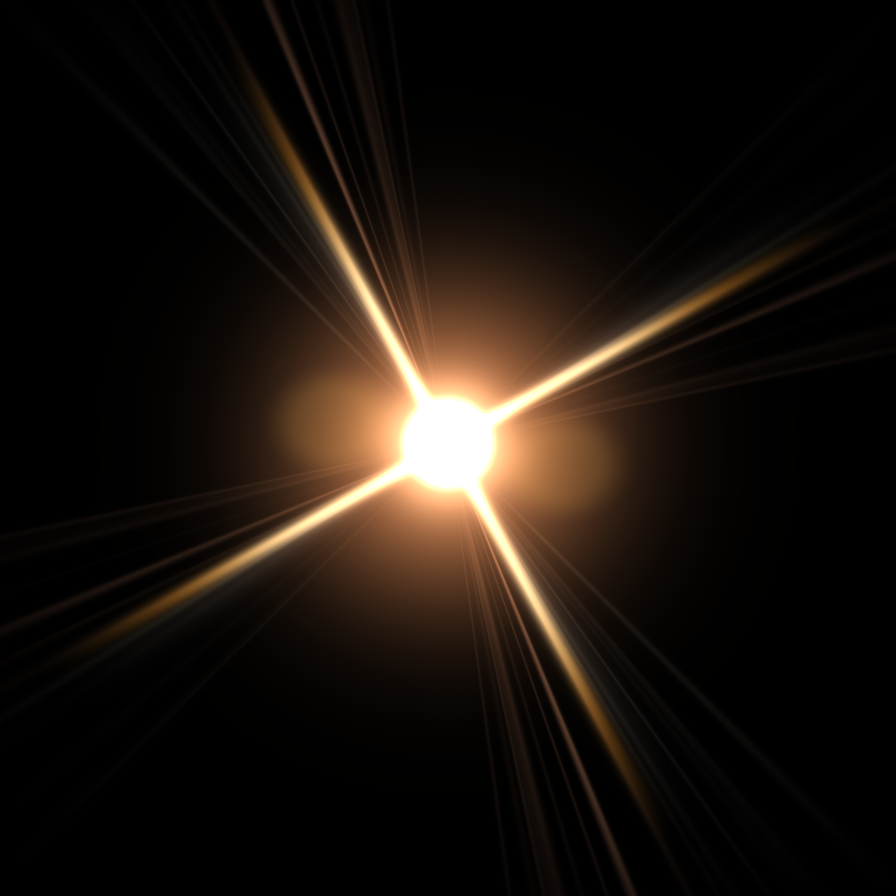
Reproduce this background procedurally as a Shadertoy shader.

```glsl
// A white-hot star flare with four golden arms, fine streaks and a warm halo on black.

const vec2  CENTER       = vec2(0.5, 0.505);
const float DEG          = 0.01745329;

const vec3  GLOW_COLOR   = vec3(0.87, 0.545, 0.34);
const float GLOW_RADIUS  = 0.164;
const vec3  HALO_COLOR   = vec3(1.15, 1.0, 0.8);
const float HALO_RADIUS  = 0.058;

const vec3  ARM_INNER    = vec3(0.85, 0.77, 0.58);
const vec3  ARM_OUTER    = vec3(0.60, 0.36, 0.08);
const float ARM_WIDTH    = 0.0068;
const float ARM_LENGTH   = 0.53;
const float ARM_ANGLE_A  = 29.4 * DEG;
const float ARM_ANGLE_B  = 118.8 * DEG;

const vec3  STREAK_WARM  = vec3(0.24, 0.16, 0.115);
const vec3  STREAK_PALE  = vec3(0.17, 0.155, 0.14);
const int   STREAK_COUNT = 18;

const vec3  GHOST_COLOR  = vec3(0.11, 0.085, 0.035);
const vec2  GHOST_SIZE   = vec2(0.068, 0.056);
const vec2  GHOST_OFFSET = vec2(0.128, -0.024);

float hash(vec2 p) {
    vec3 q = fract(p.xyx * vec3(0.1031, 0.1030, 0.0973));
    q += dot(q, q.yzx + 33.33);
    return fract((q.x + q.y) * q.z);
}

float bell(float x, float width) {
    float t = x / width;
    return exp(-t * t);
}

// Golden beam along +x, pale near the core and amber at its tip
vec3 arm(vec2 q) {
    float width = ARM_WIDTH + 0.006 * q.x;
    float fade = 1.0 - smoothstep(0.2, ARM_LENGTH, q.x);
    vec3 color = mix(ARM_INNER, ARM_OUTER, smoothstep(0.14, 0.38, q.x));
    vec3 wing = STREAK_PALE * bell(q.y - 0.055 * q.x, 0.006 + 0.045 * q.x);
    return (color * bell(q.y, width) + 0.6 * wing) * fade;
}

// Fan of thin rays around an arm, widening with distance
vec3 streaks(vec2 q, float seed, float spread) {
    float angle = atan(q.y, q.x);
    float r = length(q);
    vec3 sum = vec3(0.0);
    for (int i = 0; i < STREAK_COUNT; i++) {
        float id = float(i);
        float place = hash(vec2(id, seed)) + hash(vec2(id, seed + 7.0)) - 1.0;
        float offset = (place * spread - 3.0) * DEG;
        float width = mix(0.004, 0.012, hash(vec2(id, seed + 13.0)));
        float strength = mix(0.12, 0.4, hash(vec2(id, seed + 19.0)));
        vec3 color = offset < 0.0 ? STREAK_WARM : STREAK_PALE;
        sum += color * strength * bell(angle - offset, width);
    }
    // Two leading rays on the warm side
    sum += STREAK_WARM * 0.95 * bell(angle + 6.8 * DEG, 0.009);
    sum += STREAK_WARM * 0.5 * bell(angle + 15.0 * DEG, 0.013);
    return sum * smoothstep(0.04, 0.16, r) * (1.0 - smoothstep(0.28, 0.75, r));
}

// Arm and streaks mirrored through the center
vec3 beamPair(vec2 p, float angle, float seed, float spread, float streakGain) {
    vec2 dir = vec2(cos(angle), sin(angle));
    vec2 q = vec2(dot(p, dir), dot(p, vec2(-dir.y, dir.x)));
    q *= q.x < 0.0 ? -1.0 : 1.0;
    return arm(q) + streakGain * streaks(q, seed, spread);
}

// Soft-edged oval lens reflection
float ghost(vec2 p) {
    return 1.0 - smoothstep(0.55, 1.25, length(p / GHOST_SIZE));
}

void mainImage(out vec4 fragColor, in vec2 fragCoord) {
    vec2 p = (fragCoord - CENTER * iResolution.xy) / min(iResolution.x, iResolution.y);
    float r = length(p);

    // Warm glow and its side reflections
    vec3 color = GLOW_COLOR * bell(r, GLOW_RADIUS);
    color += GHOST_COLOR * (ghost(p - GHOST_OFFSET) + ghost(p + GHOST_OFFSET));

    // Crossing beams
    color += beamPair(p, ARM_ANGLE_A, 3.0, 22.0, 0.45);
    color += beamPair(p, ARM_ANGLE_B, 41.0, 26.0, 1.0);

    // Burnt-out core
    color += HALO_COLOR * bell(r, HALO_RADIUS);
    color += 1.0 - smoothstep(0.03, 0.058, r);

    fragColor = vec4(clamp(color, 0.0, 1.0), 1.0);
}
```
